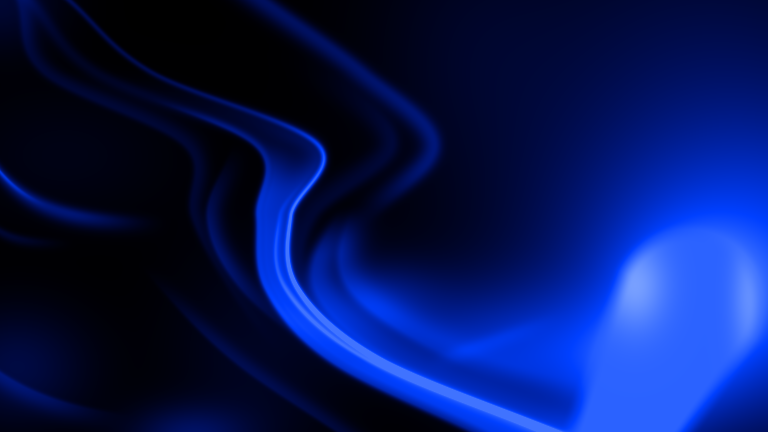
Reproduce this background procedurally as a Shadertoy shader.

```glsl
// Deep blue silk: S-shaped strands fall from the upper left and fan out towards
// a glowing rounded lamp at the lower right. Each strand is a spline x(depth)
// with its own softness per side; all light sums to one value, then is coloured.

// Signed distance to a strand: seven x positions at equal depths, right is positive
float strandSide(vec2 q, float k[7]) {
    float s = clamp(q.y * 6.0, 0.0, 5.999);
    int i = int(s);
    float t = s - float(i);
    float a = k[i], b = k[i + 1];
    float before = i > 0 ? k[i - 1] : 2.0 * a - b;
    float after = i < 5 ? k[i + 2] : 2.0 * b - a;
    float m = 0.5 * (b - before), n = 0.5 * (after - a);
    float c2 = 3.0 * (b - a) - 2.0 * m - n;
    float c3 = 2.0 * (a - b) + m + n;
    float x = a + t * (m + t * (c2 + t * c3));
    float slope = 6.0 * (m + t * (2.0 * c2 + 3.0 * t * c3));
    return (q.x - x) / sqrt(1.0 + slope * slope);
}

// Soft ridge with separate widths on its negative and positive sides
float ridge(float d, float leftWidth, float rightWidth) {
    float w = d < 0.0 ? leftWidth : rightWidth;
    return exp(-d * d / (w * w));
}

float glow(vec2 q, vec2 centre, vec2 radius) {
    vec2 d = (q - centre) / radius;
    return exp(-dot(d, d));
}

// Fade in over a..b and out over c..d
float span(float x, float a, float b, float c, float d) {
    return smoothstep(a, b, x) * (1.0 - smoothstep(c, d, x));
}

// Broad haze behind the strands
float haze(vec2 q, float crestSide) {
    float v = 0.95 * glow(q, vec2(1.74, 0.62), vec2(0.45, 0.36));
    v += 0.20 * glow(q, vec2(1.62, 0.10), vec2(0.50, 0.35));
    v += 0.09 * glow(q, vec2(1.08, 0.12), vec2(0.22, 0.30));
    v += 0.68 * glow(q, vec2(1.15, 0.83), vec2(0.42, 0.16)) * smoothstep(-0.04, 0.14, crestSide);
    v += 0.36 * glow(q, vec2(0.87, 0.69), vec2(0.13, 0.08));
    v += 0.26 * glow(q, vec2(0.04, 0.85), vec2(0.16, 0.13));
    v += 0.36 * glow(q, vec2(0.44, 1.01), vec2(0.14, 0.07));
    v += 0.20 * glow(q, vec2(0.00, 0.00), vec2(0.13, 0.11));
    v += 0.08 * glow(q, vec2(0.15, 0.36), vec2(0.25, 0.15));
    v += 0.13 * glow(q, vec2(0.60, 0.82), vec2(0.20, 0.25));
    return v;
}

// Nearly level wisps at the left, and one pale ray at the lower right
float wisps(vec2 q) {
    float d = q.y - 0.52 + 0.123 * exp(-q.x * 9.6);
    float v = 0.42 * ridge(d, 0.016, 0.024) * (1.0 - smoothstep(0.15, 0.40, q.x));
    v += 0.40 * ridge(d, 0.005, 0.008) * (1.0 - smoothstep(0.0, 0.12, q.x));
    d = q.y - 0.565 + 0.03 * exp(-q.x * 20.0);
    v += 0.17 * ridge(d, 0.010, 0.014) * (1.0 - smoothstep(0.02, 0.18, q.x));
    d = q.y - 0.99 + 0.125 * exp(-q.x * 5.5);
    v += 0.22 * ridge(d, 0.008, 0.035) * (1.0 - smoothstep(0.10, 0.32, q.x));
    d = q.y - 0.83 + 0.34 * (q.x - 1.02);
    v += 0.12 * ridge(d, 0.018, 0.025) * span(q.x, 0.98, 1.08, 1.15, 1.32);
    return v;
}

// Blue ramp that turns pale above one
vec3 blueRamp(float v) {
    float base = clamp(v, 0.0, 1.0), pale = max(v - 1.0, 0.0);
    return min(vec3(pale, 0.25 * pow(base, 1.4) + 0.8 * pale, base), 1.0);
}

void mainImage(out vec4 fragColor, in vec2 fragCoord) {
    // q.x runs right, q.y is the depth below the top edge
    vec2 q = fragCoord / iResolution.y;
    q.x *= 1.7778 * iResolution.y / iResolution.x;
    q.y = 1.0 - q.y;
    float h = q.y;

    // Main crest, its left hem, and the sheet stretched between them
    float crest = strandSide(q, float[7](0.16, 0.35, 0.735, 0.674, 0.69, 0.88, 1.28));
    float hem = strandSide(q, float[7](0.07, 0.22, 0.59, 0.597, 0.616, 0.765, 1.10));
    float v = haze(q, crest) + wisps(q);
    v += 0.36 * smoothstep(-0.005, 0.02, hem) * smoothstep(0.01, -0.02, crest) * smoothstep(0.28, 0.45, h);
    v += (0.28 + 0.50 * smoothstep(0.25, 0.38, h)) * ridge(crest, 0.007, 0.006);
    v += 0.28 * ridge(crest, 0.045, 0.012) * smoothstep(0.15, 0.35, h);
    v += 0.42 * ridge(hem, 0.009, 0.055) * smoothstep(0.23, 0.50, h);
    v += 0.32 * ridge(hem, 0.006, 0.010) * span(h, 0.22, 0.30, 0.65, 1.10);
    v += 0.12 * ridge(hem, 0.015, 0.015) * (1.0 - smoothstep(0.20, 0.40, h));

    // Thin companion inside the sheet
    float d = strandSide(q, float[7](0.13, 0.32, 0.715, 0.648, 0.66, 0.852, 1.26));
    v += 0.25 * ridge(d, 0.005, 0.007) * smoothstep(0.40, 0.55, h);

    // Wide upper right sweep and the loop that continues below it
    d = strandSide(q, float[7](0.607, 0.838, 1.005, 0.86, 0.73, 0.92, 1.30));
    v += 0.36 * ridge(d, 0.030, 0.018) * (1.0 - smoothstep(0.38, 0.54, h));
    d = strandSide(q, float[7](0.93, 0.93, 0.93, 0.787, 0.734, 0.914, 1.30));
    v += 0.50 * ridge(d, 0.018, 0.050) * smoothstep(0.47, 0.60, h);
    d = strandSide(q, float[7](0.95, 0.95, 0.92, 0.815, 0.815, 1.065, 1.48));
    v += 0.32 * ridge(d, 0.014, 0.050) * span(h, 0.47, 0.60, 0.70, 0.90);

    // Faint inner fold and the dim left strands
    d = strandSide(q, float[7](0.53, 0.75, 0.907, 0.722, 0.708, 0.89, 1.26));
    v += 0.16 * ridge(d, 0.035, 0.018) * smoothstep(0.10, 0.35, h);
    d = strandSide(q, float[7](0.046, 0.104, 0.43, 0.449, 0.537, 0.66, 0.80));
    v += 0.17 * ridge(d, 0.010, 0.025) * (1.0 - smoothstep(0.45, 0.85, h));
    d = strandSide(q, float[7](0.50, 0.55, 0.544, 0.484, 0.562, 0.764, 1.00));
    v += 0.30 * ridge(d, 0.008, 0.030) * span(h, 0.32, 0.52, 0.58, 0.85);
    d = strandSide(q, float[7](0.10, 0.15, 0.20, 0.25, 0.377, 0.544, 0.787));
    v += 0.18 * ridge(d, 0.007, 0.025) * smoothstep(0.60, 0.80, h);

    // Lamp: a leaning capsule that narrows downwards, with two bright flanks
    vec2 top = vec2(1.593, 0.706), axis = vec2(-0.146, 0.29);
    float along = clamp(dot(q - top, axis) / dot(axis, axis), 0.0, 1.2);
    float lamp = length(q - top - axis * along) - mix(0.175, 0.127, along);
    v += 0.25 * exp(-max(lamp, 0.0) / 0.08);
    float inside = 1.0 - smoothstep(-0.035, 0.02, lamp);
    float flanks = 0.30 * glow(q, vec2(1.47, 0.66), vec2(0.07, 0.10))
                 + 0.22 * glow(q, vec2(1.735, 0.69), vec2(0.04, 0.14));
    v = mix(min(v, 1.25), 1.17 + flanks, inside);

    fragColor = vec4(blueRamp(v), 1.0);
}
```
